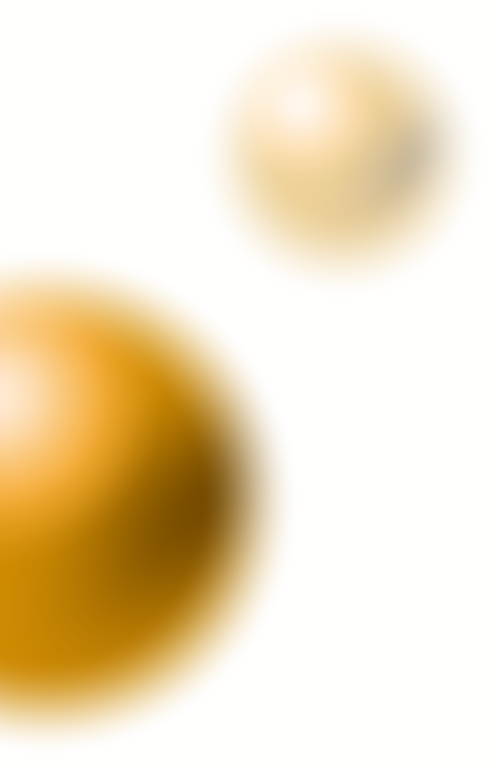
Give the GLSL for this background, as a Shadertoy shader.

```glsl
// Surface colour of a lit ball; p is relative to its centre, in radii
vec3 ballColor(vec2 p, vec2 highlight) {
    vec3 cream = vec3(1.0, 0.915, 0.82);
    vec3 orange = vec3(0.965, 0.68, 0.22);
    vec3 amber = vec3(0.83, 0.56, 0.01);
    vec3 brown = vec3(0.46, 0.295, 0.0);

    // Shadow stretched along the lower right rim
    vec2 q = p - vec2(0.8, 0.01);
    float along = (q.x + q.y) * 0.707;
    float across = (q.x - q.y) * 0.707;
    float shadow = exp(-along * along / 0.6 - across * across / 0.16);
    vec3 color = mix(amber, brown, shadow);

    // Soft light falling off from the highlight
    float d = length(p - highlight);
    color = mix(orange, color, smoothstep(0.4, 0.85, d));
    return mix(cream, color, smoothstep(0.0, 0.6, d));
}

// Lays a blurred ball over the backdrop
vec3 addBall(vec3 backdrop, vec2 uv, vec2 center, float radius,
             vec2 highlight, float blur, float opacity) {
    vec2 p = uv - center;
    float cover = smoothstep(blur, -blur, length(p) - radius);
    return mix(backdrop, ballColor(p / radius, highlight), cover * opacity);
}

void mainImage(out vec4 fragColor, in vec2 fragCoord) {
    vec2 uv = fragCoord / iResolution.y;
    vec3 color = vec3(1.0, 0.999, 0.997);

    // Pale ball above, strong ball below
    color = addBall(color, uv, vec2(0.444, 0.798), 0.132, vec2(-0.4, 0.5), 0.06, 0.41);
    color = addBall(color, uv, vec2(0.059, 0.346), 0.266, vec2(-0.24, 0.52), 0.066, 1.0);

    fragColor = vec4(color, 1.0);
}
```
